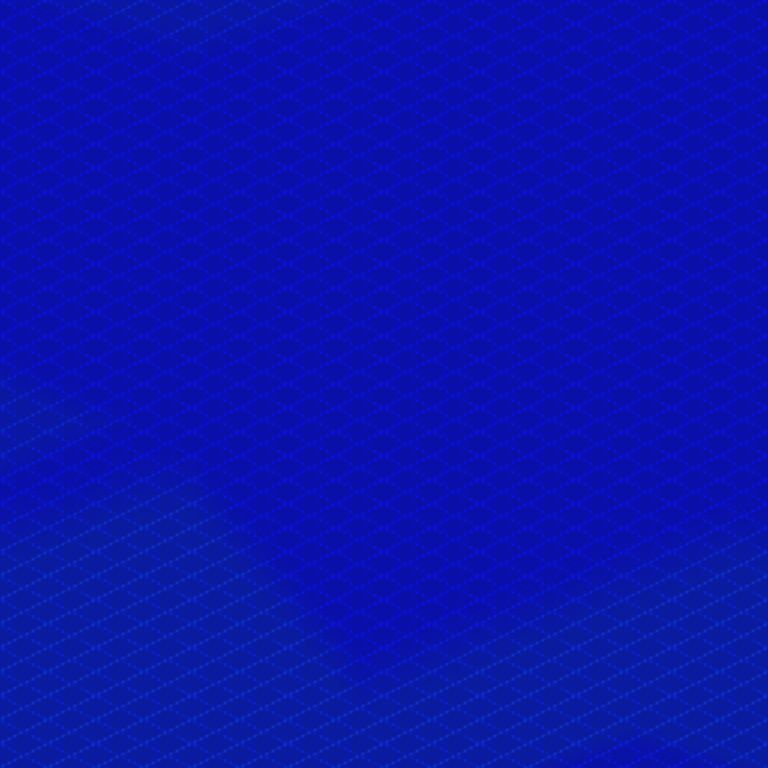
Write a WebGL 1 fragment shader that draws this pattern.

```glsl
precision highp float;

uniform vec2 u_resolution;

const float TILES = 32.0;               // lattice lines of each family up the canvas
const float DOTS = 128.0;               // dots across the canvas
const float GRAIN = 256.0;              // grain cells across the canvas
const vec2 GRAIN_WRAP = vec2(16.0, 8.0); // grain cells in one tile
const vec2 LATTICE_SHIFT = vec2(0.0, 0.02);
const float SLOPE = 0.5;
const float DOT_RADIUS = 0.0018;
const float THREAD_RADIUS = 0.0010;
const float THREAD_STRENGTH = 0.45;
const float WASH_BLUR = 0.055;

const vec3 GROUND = vec3(0.04, 0.06, 0.65);
const vec3 GRAIN_BLUE = vec3(0.04, 0.06, 0.72);
const vec3 RISING_LINE = vec3(0.04, 0.06, 0.90);
const vec3 FALLING_LINE = vec3(0.04, 0.08, 0.80);
const vec3 WASH_GROUND = vec3(0.04, 0.108, 0.61);
const vec3 WASH_GRAIN = vec3(0.04, 0.10, 0.67);
const vec3 WASH_LINE = vec3(0.04, 0.19, 0.82);

float hash(vec2 p) {
  return fract(sin(dot(p, vec2(12.99, 78.23))) * 4375.85);
}

// Value noise that wraps after one tile, so every tile carries the same grain
float tileNoise(vec2 p) {
  vec2 cell = floor(p);
  vec2 f = smoothstep(0.0, 1.0, p - cell);
  vec2 lo = mod(cell, GRAIN_WRAP);
  vec2 hi = mod(cell + 1.0, GRAIN_WRAP);
  return mix(mix(hash(lo), hash(vec2(hi.x, lo.y)), f.x),
             mix(hash(vec2(lo.x, hi.y)), hash(hi), f.x), f.y);
}

// Soft diamond: 1 at its centre, 0 at its rim
float diamond(vec2 p, vec2 center, vec2 radius) {
  vec2 q = abs(p - center) / radius;
  return smoothstep(0.0, 0.6, 1.0 - q.x - q.y);
}

// Broad greener areas drifting across the lattice
float washMask(vec2 p) {
  float ridge = 0.31 + 0.06 * smoothstep(0.0, 0.22, p.x)
              - 0.26 * clamp((p.x - 0.25) / 0.22, 0.0, 1.0)
              + 0.19 * clamp((p.x - 0.47) / 0.48, 0.0, 1.0);
  float mask = smoothstep(-WASH_BLUR, WASH_BLUR, ridge - p.y);
  mask *= 1.0 - 0.8 * diamond(p, vec2(0.83, 0.0), vec2(0.18, 0.06));
  mask = max(mask, 0.65 * diamond(p, vec2(0.0, 0.45), vec2(0.20, 0.09)));
  return max(mask, 0.65 * diamond(p, vec2(0.25, 1.0), vec2(0.28, 0.09)));
}

float coverage(float distance, float radius, float pixel) {
  return 1.0 - smoothstep(radius - 0.5 * pixel, radius + 0.5 * pixel, distance);
}

// Square dots stepping along a line, joined by a thin thread
float dottedLine(float offset, float slope, float x, float pixel) {
  float dx = (fract(x * DOTS) - 0.5) / DOTS;
  float dy = offset + slope * dx;
  float dots = coverage(max(abs(dx), abs(dy)), DOT_RADIUS, pixel);
  float thread = coverage(abs(offset), THREAD_RADIUS, pixel);
  return max(dots, THREAD_STRENGTH * thread);
}

void main() {
  vec2 uv = gl_FragCoord.xy / u_resolution;
  float pixel = 1.0 / u_resolution.y;

  // Two-to-one diamond lattice: x crosses falling lines, y rising ones
  vec2 iso = TILES * vec2(uv.y + SLOPE * uv.x, uv.y - SLOPE * uv.x) - LATTICE_SHIFT;
  vec2 offset = (fract(iso + 0.5) - 0.5) / TILES;

  // Grain thickens beside the falling lines and breaks them into dashes
  float grain = tileNoise(uv * GRAIN);
  float dashes = smoothstep(0.25, 0.6, tileNoise(uv * GRAIN * 0.5 + 3.0));
  float nearLine = 1.0 - smoothstep(0.0, 0.009, abs(offset.x));
  float speckle = smoothstep(0.45, 0.9, grain + 0.2 * nearLine);
  float rising = dottedLine(offset.y, SLOPE, uv.x, pixel);
  float falling = dottedLine(offset.x, -SLOPE, uv.x, pixel) * mix(0.25, 0.95, dashes);

  float wash = washMask(uv);
  vec3 color = mix(GROUND, WASH_GROUND, wash);
  color = mix(color, mix(GRAIN_BLUE, WASH_GRAIN, wash), 0.8 * speckle);
  color = mix(color, mix(FALLING_LINE, WASH_LINE, 0.6 * wash), falling);
  color = mix(color, mix(RISING_LINE, WASH_LINE, wash), rising);
  gl_FragColor = vec4(color, 1.0);
}
```
